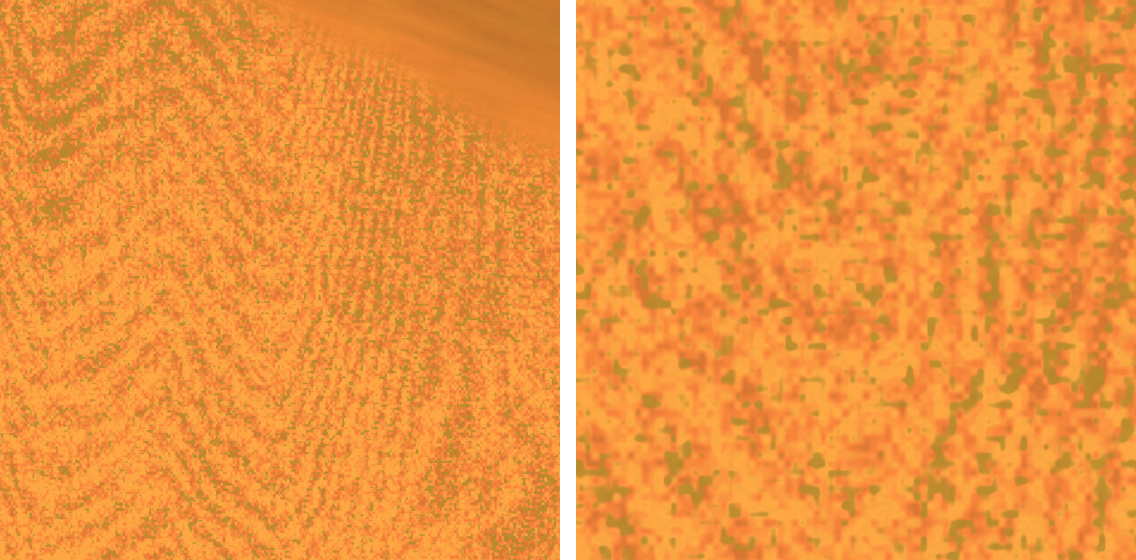
Left: the whole. Right: its middle third, enlarged.
Reproduce this texture procedurally as a Shadertoy shader.

```glsl
// Orange wood veneer: V-shaped growth rings, coarse colour grain and a soft shaded corner.
#define RING_DENSITY 13.0
#define RING_WARP 0.75
#define RING_CONTRAST 0.30
#define GRAIN_SCALE 235.0
#define GRAIN_CONTRAST 1.25
#define OLIVE_AMOUNT 0.85
#define LIGHT_WOOD vec3(0.99, 0.655, 0.262)
#define ORANGE_WOOD vec3(0.985, 0.585, 0.25)
#define RED_WOOD vec3(0.965, 0.515, 0.228)
#define DARK_WOOD vec3(0.85, 0.47, 0.20)
#define OLIVE_WOOD vec3(0.70, 0.54, 0.17)
#define CORNER_SHADE vec3(0.77, 0.46, 0.17)

float hash(vec2 p) {
    return fract(sin(dot(p, vec2(127.1, 311.7))) * 43758.5453);
}

float noise(vec2 p) {
    vec2 cell = floor(p), f = fract(p);
    f = f * f * (3.0 - 2.0 * f);
    float low = mix(hash(cell), hash(cell + vec2(1, 0)), f.x);
    float high = mix(hash(cell + vec2(0, 1)), hash(cell + vec2(1, 1)), f.x);
    return mix(low, high, f.y);
}

float fbm(vec2 p) {
    float sum = 0.0, weight = 0.5;
    for (int i = 0; i < 4; i++) {
        sum += weight * noise(p);
        p = p * 2.03 + 17.3;
        weight *= 0.5;
    }
    return sum / 0.9375;
}

// Rounded V with its own slope on each side.
float valley(float x, float leftSlope, float rightSlope) {
    float rounded = sqrt(x * x + 0.0009) - 0.03;
    return rounded * mix(leftSlope, rightSlope, smoothstep(-0.03, 0.03, x));
}

// Two nested V stacks on the left, steep lines fanning out to the right.
float ringPhase(vec2 p) {
    float profile = min(valley(p.x - 0.49, 18.0, 32.0),
                        valley(p.x - 0.07, 34.0, 9.0) + 1.2);
    float lean = 1.0 - 1.15 * smoothstep(0.46, 1.0, p.x);
    float warp = fbm(p * vec2(11.0, 7.0)) - 0.5;
    return (p.y - 0.2) * lean * RING_DENSITY - profile + 2.0 * RING_WARP * warp;
}

// Two octaves of slightly upright speckle.
float speckle(vec2 p, float seed) {
    vec2 q = p * GRAIN_SCALE * vec2(1.0, 0.85) + seed;
    return 0.6 * noise(q) + 0.4 * noise(q * 0.53 + 31.7);
}

vec3 woodRamp(float darkness) {
    vec3 color = mix(LIGHT_WOOD, ORANGE_WOOD, smoothstep(0.20, 0.46, darkness));
    color = mix(color, RED_WOOD, smoothstep(0.46, 0.68, darkness));
    return mix(color, DARK_WOOD, smoothstep(0.68, 0.95, darkness));
}

void mainImage(out vec4 fragColor, in vec2 fragCoord) {
    vec2 p = fragCoord / iResolution.xy;

    // Growth rings, broken up and weaker towards the upper right
    float ring = 0.5 + 0.5 * sin(6.2832 * ringPhase(p));
    float patches = fbm(p * vec2(9.0, 6.0) + 40.0);
    float fade = 1.0 - 0.5 * smoothstep(0.5, 0.9, p.x) * smoothstep(0.2, 0.6, p.y);
    float rings = (ring - 0.5) * fade * (0.45 + 1.1 * patches);

    // Broad shading and fine upright fibres
    float shade = 0.20 * (p.y - 0.45) + 0.10 * smoothstep(0.5, 1.0, p.x);
    shade += 0.35 * (patches - 0.5);
    shade += 0.12 * (noise(p * vec2(95.0, 9.0)) - 0.5);
    float tone = RING_CONTRAST * rings + shade;

    // Grain: brightness and hue vary independently
    float darkness = 0.47 + tone + GRAIN_CONTRAST * (speckle(p, 3.0) - 0.5);
    vec3 color = woodRamp(darkness);
    float hue = speckle(p, 211.0) + 0.60 * tone;
    color = mix(color, OLIVE_WOOD, OLIVE_AMOUNT * smoothstep(0.56, 0.80, hue));
    color *= 0.98 + 0.04 * noise(p * 390.0);

    // Smooth corner with faint wisps along its edge
    float depth = p.y - 1.0 + 0.52 * (p.x - 0.42);
    depth += 0.07 * (fbm(p * 7.0 + 5.0) - 0.5);
    vec2 along = vec2(p.x - 0.35 * p.y, p.y + 0.35 * p.x);
    float wisps = fbm(along * vec2(7.0, 55.0)) - 0.5;
    vec3 corner = mix(vec3(0.92, 0.525, 0.20), CORNER_SHADE, smoothstep(0.0, 0.25, depth));
    corner *= 1.0 + 0.13 * wisps;
    corner.g += 0.03 * (noise(along * vec2(12.0, 40.0) + 9.0) - 0.5);
    color = mix(color, corner, 0.95 * smoothstep(-0.06, 0.06, depth));

    fragColor = vec4(color, 1.0);
}
```
